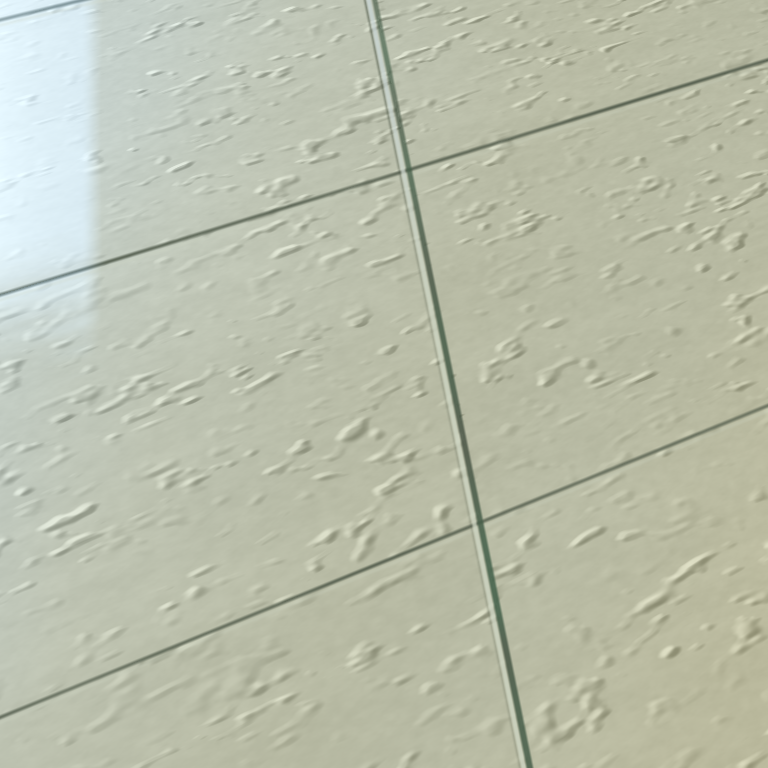
This texture is drawn by a WebGL 2 fragment shader. Its source:

```glsl
#version 300 es
precision highp float;
// Glossy stone floor tiles seen at a slant: a projective map gives tile
// coordinates, joints are exact line distances, and the stone is stretched
// noise with embossed pits, lit by a cool window reflection at upper left.

#define ROW_U vec3(1.300, -0.2626, -0.6344)   // across-tile numerator
#define ROW_V vec3(0.8277, 3.436, -0.0893)    // down-tile numerator
#define ROW_W vec3(-0.0402, 0.5997, 1.0)      // perspective divisor
#define THIN_JOINT 0.0022
#define WIDE_JOINT 0.0037
#define EDGE_SOFT 0.0022
#define PIT_SCALE vec2(30.0, 44.0)
#define PIT_DEPTH 0.17
#define VEIN_DEPTH 0.035
#define GRAIN_DEPTH 0.022
#define GLARE_EDGE 0.13

uniform vec2 u_resolution;
out vec4 fragColor;

const vec3 STONE = vec3(0.72, 0.73, 0.64);
const vec3 WARM_STONE = vec3(0.73, 0.72, 0.60);
const vec3 PALE_STONE = vec3(0.74, 0.76, 0.69);
const vec3 COOL_STONE = vec3(0.76, 0.80, 0.77);
const vec3 GLARE = vec3(0.84, 0.91, 0.94);
const vec3 JOINT = vec3(0.29, 0.33, 0.27);
const vec3 JOINT_LIP = vec3(0.81, 0.84, 0.77);

float hash(vec2 p) {
    vec3 q = fract(p.xyx * vec3(0.1031, 0.1030, 0.0973));
    q += dot(q, q.yzx + 33.33);
    return fract((q.x + q.y) * q.z);
}

float noise(vec2 p) {
    vec2 i = floor(p), f = fract(p);
    f = f * f * (3.0 - 2.0 * f);
    return mix(mix(hash(i), hash(i + vec2(1, 0)), f.x),
               mix(hash(i + vec2(0, 1)), hash(i + vec2(1, 1)), f.x), f.y);
}

float fbm(vec2 p) {
    float sum = 0.0, gain = 0.5;
    for (int i = 0; i < 4; i++) {
        sum += gain * noise(p);
        p = p * 2.03 + 17.0;
        gain *= 0.5;
    }
    return sum;
}

// Signed canvas distance to the joint where row / ROW_W equals k
float jointDistance(vec3 row, float k, vec3 p) {
    vec3 n = row - k * ROW_W;
    return dot(n, p) / length(n.xy);
}

float stripe(float d, float halfWidth, float soft) {
    return 1.0 - smoothstep(halfWidth - soft, halfWidth + soft, abs(d));
}

// Sparse elongated pits, broken up at two sizes
float pits(vec2 q) {
    float n = 0.65 * noise(q) + 0.35 * noise(q * 2.1 + 9.0);
    return smoothstep(0.60, 0.88, n);
}

// Relative brightness of the stone at tile coordinate q
float stoneRelief(vec2 q) {
    vec2 s = q * PIT_SCALE;
    s.y += 0.22 * s.x + 1.2 * noise(s * 0.3);
    float cluster = mix(0.35, 1.0, smoothstep(0.35, 0.65, noise(q * vec2(5.0, 14.0))));
    float emboss = 0.8 * pits(s + vec2(0.25, 0.45)) - pits(s);
    float vein = fbm(q * vec2(4.0, 18.0)) - 0.47;
    float grain = fbm(q * vec2(70.0, 80.0)) - 0.47;
    return PIT_DEPTH * cluster * emboss + VEIN_DEPTH * vein + 2.0 * GRAIN_DEPTH * grain;
}

void main() {
    vec2 uv = gl_FragCoord.xy / u_resolution;
    vec3 p = vec3(uv.x, 1.0 - uv.y, 1.0);
    float soft = max(EDGE_SOFT, 0.8 / min(u_resolution.x, u_resolution.y));

    // Tile coordinates and a separate stone pattern in each tile
    vec2 tile = vec2(dot(ROW_U, p), dot(ROW_V, p)) / dot(ROW_W, p);
    vec2 id = floor(tile);
    vec2 q = tile + 13.0 * vec2(hash(id + 20.0), hash(id + 47.0));

    // Broad colour drift, warm at lower right and cool toward upper left
    float drift = p.x + 0.42 * p.y + 0.12 * (fbm(p.xy * 4.0) - 0.47);
    vec3 col = mix(PALE_STONE, STONE, smoothstep(0.38, 0.82, drift));
    col = mix(COOL_STONE, col, smoothstep(0.12, 0.48, drift));
    col = mix(col, WARM_STONE, 0.7 * smoothstep(0.95, 1.4, drift));
    col += 0.012 * (hash(id + 5.0) - 0.5);

    // Window reflection with a crisp right edge and a ragged lower fade
    float ragged = p.y + 0.16 * (fbm(q * vec2(5.0, 14.0)) - 0.47);
    float glare = 1.0 - smoothstep(0.25, 0.54, ragged);
    glare *= 1.0 - smoothstep(GLARE_EDGE - 0.025, GLARE_EDGE + 0.012, p.x);
    float halo = 0.3 * exp(-5.0 * length(p.xy - vec2(0.05, 0.18)));
    col = mix(col, GLARE, max(glare, halo));
    col += 0.06 * glare * exp(-12.0 * p.x);
    col += stoneRelief(q) * mix(1.0, 0.65, glare);

    // Thin joints across the floor, with uneven darkness
    float wear = mix(0.62, 0.9, noise(p.xy * 9.0));
    float across = jointDistance(ROW_V, round(tile.y), p);
    col = mix(col, JOINT_LIP, 0.25 * stripe(across - 0.0065, 0.002, soft));
    vec3 jointColor = mix(JOINT, vec3(0.40, 0.49, 0.51), glare);
    col = mix(col, jointColor, wear * stripe(across, THIN_JOINT, soft));

    // Wide joints down the floor: dark gap, pale lip and faint outer line
    float down = jointDistance(ROW_U, round(tile.x), p);
    float width = WIDE_JOINT + 0.0009 * (p.y - 0.5);
    float topLight = 1.0 - smoothstep(0.0, 0.45, p.y);
    col = mix(col, JOINT, (0.2 + 0.35 * topLight) * stripe(down + 0.0125, 0.0015, soft));
    col = mix(col, JOINT_LIP + vec3(-0.02, 0.0, 0.07) * topLight,
              0.75 * stripe(down + 0.008, 0.0028, soft));
    float gap = (0.88 - 0.2 * topLight) * mix(0.88, 1.0, wear);
    col = mix(col, JOINT + vec3(-0.03, 0.05, 0.02) * noise(p.xy * 14.0),
              gap * stripe(down, width, soft));

    fragColor = vec4(clamp(col, 0.0, 1.0), 1.0);
}
```
